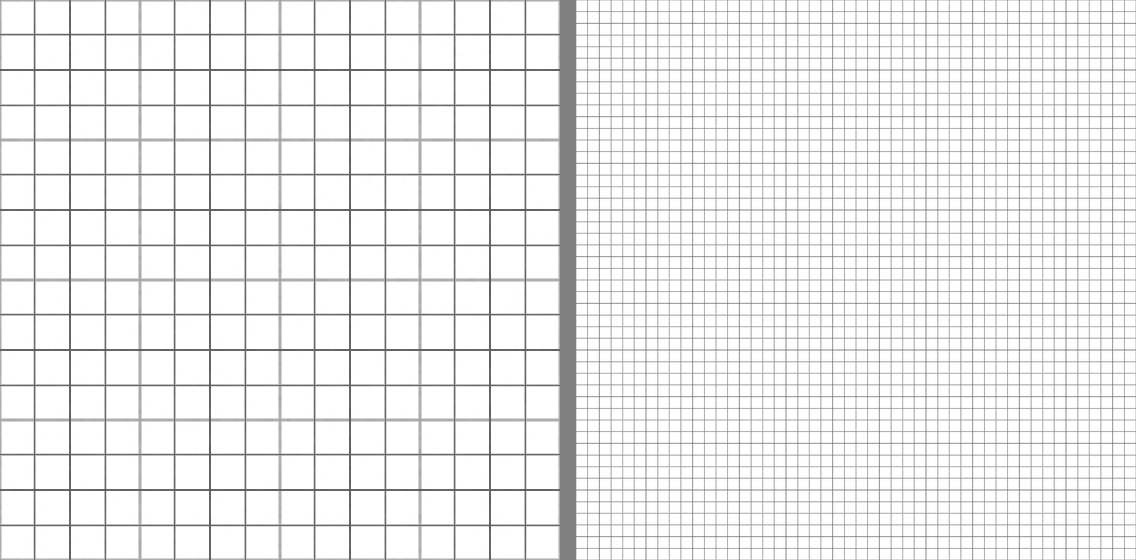
Left, the tile; right, the same tile 3 across and 3 down.
Write a Shadertoy shader that draws this pattern.

```glsl
const float CELLS = 16.0;         // squares across and down
const float GROUP = 4.0;          // every fourth line is pale and broad
const float DARK_HALF_WIDTH = 0.0016;
const float PALE_HALF_WIDTH = 0.0027;
const float EDGE_BLUR = 0.001;
const float LINE_SHIFT = 0.0008;  // odd lines lean away from the middle of a group
const float WEAR_STEPS = 128.0;
const float DARK_TONE = 0.40;
const float PALE_TONE = 0.68;

float hash(vec2 p) {
    return fract(sin(dot(p, vec2(127.1, 311.7))) * 43758.5453);
}

// Smooth random value along a line, wrapping after WEAR_STEPS
float wearNoise(float along, float seed) {
    float x = along * WEAR_STEPS;
    float i = floor(x);
    float a = hash(vec2(mod(i, WEAR_STEPS), seed));
    float b = hash(vec2(mod(i + 1.0, WEAR_STEPS), seed));
    return mix(a, b, smoothstep(0.0, 1.0, x - i));
}

// Brightness left by the nearest ruled line: 1 is bare paper
float ruledLine(float across, float along, float blur, float wear, float seed) {
    float index = floor(across * CELLS + 0.5);
    float place = mod(index, GROUP);
    bool pale = place < 0.5;
    float center = index / CELLS - LINE_SHIFT * sin(place * 1.5708);
    float halfWidth = pale ? PALE_HALF_WIDTH : DARK_HALF_WIDTH;
    float coverage = clamp(0.5 + (halfWidth - abs(across - center)) / blur, 0.0, 1.0);
    float tone = pale ? PALE_TONE : DARK_TONE;
    tone += wear * (wearNoise(along, mod(index, CELLS) + seed) - 0.5);
    return mix(1.0, tone, coverage);
}

// Barely visible dots scattered close to the lines
float faintSpecks(vec2 uv) {
    vec2 grid = uv * WEAR_STEPS;
    vec2 id = mod(floor(grid), WEAR_STEPS);
    float disc = 1.0 - smoothstep(0.15, 0.45, length(fract(grid) - 0.5));
    vec2 toLine = abs(fract(uv * CELLS + 0.5) - 0.5);
    float nearLine = 1.0 - smoothstep(0.15, 0.3, min(toLine.x, toLine.y));
    return disc * nearLine * step(0.93, hash(id + 7.0));
}

void mainImage(out vec4 fragColor, in vec2 fragCoord) {
    vec2 uv = fragCoord / iResolution.xy;
    float blur = max(EDGE_BLUR, 0.5 / iResolution.y);

    float vertical = ruledLine(uv.x, uv.y, blur, 0.05, 3.0);
    float horizontal = ruledLine(uv.y, uv.x, blur, 0.03, 41.0);

    // Crossings darken a little beyond the darker line
    float ink = mix(min(vertical, horizontal), vertical * horizontal, 0.15);
    float shade = ink - 0.012 * faintSpecks(uv);

    fragColor = vec4(vec3(shade), 1.0);
}
```
